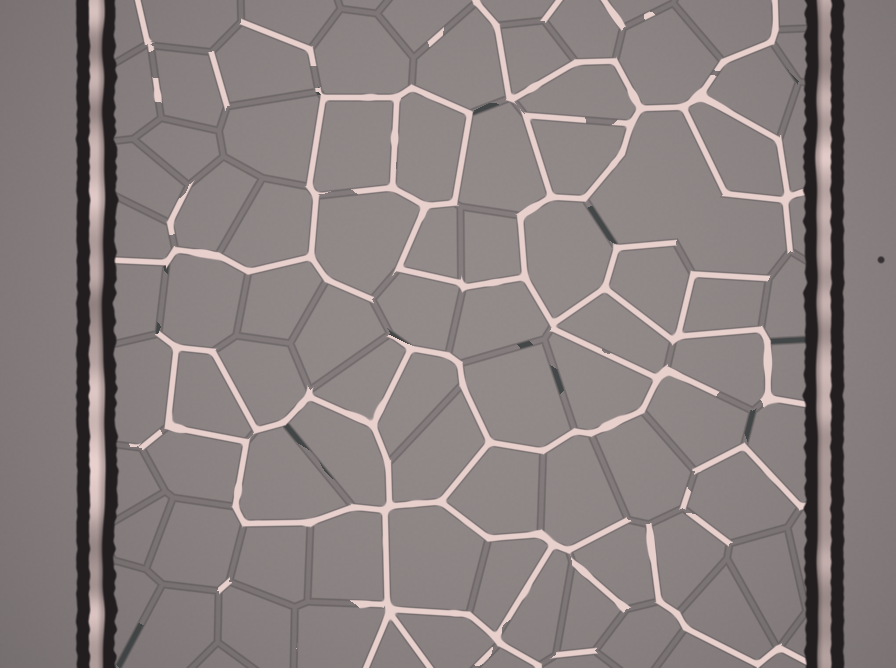
Give the GLSL for this texture, as a Shadertoy shader.

```glsl
#define CELL 0.118
#define JITTER 0.84
#define TRACK_HALF 0.0060
#define WIRE_HALF 0.0042
#define RAIL_LEFT 0.144
#define RAIL_RIGHT 1.234
#define STRAY_WIRES 0.20
#define BASE_COLOR vec3(0.575, 0.540, 0.540)
#define WIRE_COLOR vec3(0.910, 0.815, 0.805)
#define RAIL_COLOR vec3(0.135, 0.118, 0.125)

vec2 hash2(vec2 p) {
    vec3 q = fract(p.xyx * vec3(0.1031, 0.1030, 0.0973));
    q += dot(q, q.yzx + 33.33);
    return fract((q.xx + q.yz) * q.zy);
}

float gradDot(vec2 cell, vec2 offset) {
    float angle = 6.2832 * hash2(cell + 71.0).x;
    return dot(vec2(cos(angle), sin(angle)), offset);
}

float gradientNoise(vec2 p) {
    vec2 i = floor(p), f = p - i;
    vec2 u = f * f * f * (f * (f * 6.0 - 15.0) + 10.0);
    vec2 e = vec2(1.0, 0.0);
    return mix(mix(gradDot(i, f), gradDot(i + e, f - e), u.x),
               mix(gradDot(i + e.yx, f - e.yx), gradDot(i + 1.0, f - 1.0), u.x), u.y);
}

float smoothMin(float a, float b, float k) {
    float h = max(k - abs(a - b), 0.0) / k;
    return min(a, b) - 0.25 * h * h * k;
}

float band(float x, float lo, float hi, float aa) {
    return smoothstep(lo - aa, lo + aa, x) * (1.0 - smoothstep(hi - aa, hi + aa, x));
}

vec2 seedPoint(vec2 id) {
    return (id + 0.5 + JITTER * (hash2(id) - 0.5)) * CELL;
}

// Wide grains that swallow the seeds inside them
float grain(vec2 s) {
    if (length(s - vec2(0.845, 0.685)) < 0.085) return 1.0;
    if (length((s - vec2(1.015, 0.670)) * vec2(0.9, 1.0)) < 0.090) return 2.0;
    return 0.0;
}

// Regions whose borders carry the continuous bright chains
float region(vec2 s) {
    float r = step(s.y, 0.44 - 0.81 * (s.x - 0.22));
    r += 2.0 * step(s.y, 0.54 - 0.57 * (s.x - 0.22));
    r += 4.0 * step(s.y, 0.64 - 0.06 * s.x - 0.45 * max(s.x - 0.88, 0.0));
    r += 8.0 * step(length(s - vec2(0.575, 0.750)), 0.165);
    r += 16.0 * step(0.87 + 0.06 * sin(9.0 * s.x), s.y) * step(0.70, s.x);
    r += 32.0 * step(s.y, 0.38 - 0.10 * (s.x - 0.70)) * step(0.55, s.x);
    return r + 64.0 * grain(s);
}

// Distances to x: any border, y: bright border, z: dark flake
vec3 network(vec2 p) {
    vec2 home = floor(p / CELL), nearId = home;
    float best = 1e3;
    for (int j = -1; j <= 1; j++)
    for (int i = -1; i <= 1; i++) {
        vec2 id = home + vec2(i, j);
        float d = length(seedPoint(id) - p);
        if (d < best) { best = d; nearId = id; }
    }
    vec2 a = seedPoint(nearId);
    float regionA = region(a), grainA = grain(a);
    float patches = gradientNoise(p * 13.0);
    float center = smoothstep(0.25, 0.65, p.x);
    vec3 dist = vec3(1.0);
    for (int j = -2; j <= 2; j++)
    for (int i = -2; i <= 2; i++) {
        if (i == 0 && j == 0) continue;
        vec2 id = nearId + vec2(i, j), b = seedPoint(id);
        if (grainA > 0.0 && grain(b) == grainA) continue;
        float d = dot(0.5 * (a + b) - p, normalize(b - a));
        vec2 h = hash2(nearId + id + 17.0);
        bool chain = region(b) != regionA && h.x < 0.92;
        bool stray = h.x + 0.5 * patches < STRAY_WIRES * (0.4 + center);
        dist.x = min(dist.x, d);
        if (chain || stray) dist.y = smoothMin(dist.y, d, 0.007);
        else if (h.y > 0.82 && patches > 0.22) dist.z = min(dist.z, d);
    }
    return dist;
}

// Dark rail with rough flanks and a pale pinched core
vec3 paintRail(vec3 col, vec2 p, float axis, float side, float aa) {
    float x = (p.x - axis) * side;
    float rough = 0.003 * gradientNoise(vec2(p.y * 65.0, axis * 9.0));
    float swell = gradientNoise(vec2(p.y * 15.0, axis * 31.0));
    float body = band(x, -0.029 + rough, 0.029 + 0.004 * swell + 2.0 * rough, aa * 1.5);
    col = mix(col, RAIL_COLOR, body);
    float core = band(x, -0.010 + rough, 0.011 + 0.005 * swell, aa * 1.5);
    float shine = 0.80 + 0.35 * swell - 0.22 * smoothstep(0.0, 0.012, x);
    return mix(col, WIRE_COLOR * clamp(shine, 0.45, 1.0), core);
}

void mainImage(out vec4 fragColor, in vec2 fragCoord) {
    vec2 p = fragCoord / iResolution.y;
    float aa = 1.0 / iResolution.y;
    // Uneven lamp light
    vec2 lamp = p - vec2(0.72, 0.55);
    vec3 col = BASE_COLOR * (1.0 - 0.24 * dot(lamp, lamp));
    col *= 1.0 + 0.012 * gradientNoise(p * 190.0);
    // Hollow tracks, dark flakes and bright wires
    vec3 d = network(p);
    float inside = band(p.x, RAIL_LEFT + 0.025, RAIL_RIGHT - 0.025, aa);
    float track = 1.0 - smoothstep(TRACK_HALF - aa, TRACK_HALF + aa, d.x);
    float rim = band(d.x, TRACK_HALF - 0.0026, TRACK_HALF, aa);
    col *= 1.0 - inside * (0.09 * track + 0.13 * rim);
    float flake = 1.0 - smoothstep(0.004 - aa, 0.004 + aa, d.z);
    col = mix(col, vec3(0.22, 0.24, 0.24), flake * inside * 0.85);
    float width = WIRE_HALF + 0.003 * smoothstep(0.25, 0.55, gradientNoise(p * 17.0));
    float wire = 1.0 - smoothstep(width - aa, width + aa, d.y);
    col = mix(col, WIRE_COLOR, wire * inside);
    // Side rails and a lone speck
    col = paintRail(col, p, RAIL_LEFT, 1.0, aa);
    col = paintRail(col, p, RAIL_RIGHT, -1.0, aa);
    float speck = length(p - vec2(1.319, 0.611));
    col = mix(col, RAIL_COLOR * 1.6, 1.0 - smoothstep(0.003, 0.007, speck));
    fragColor = vec4(col, 1.0);
}
```
